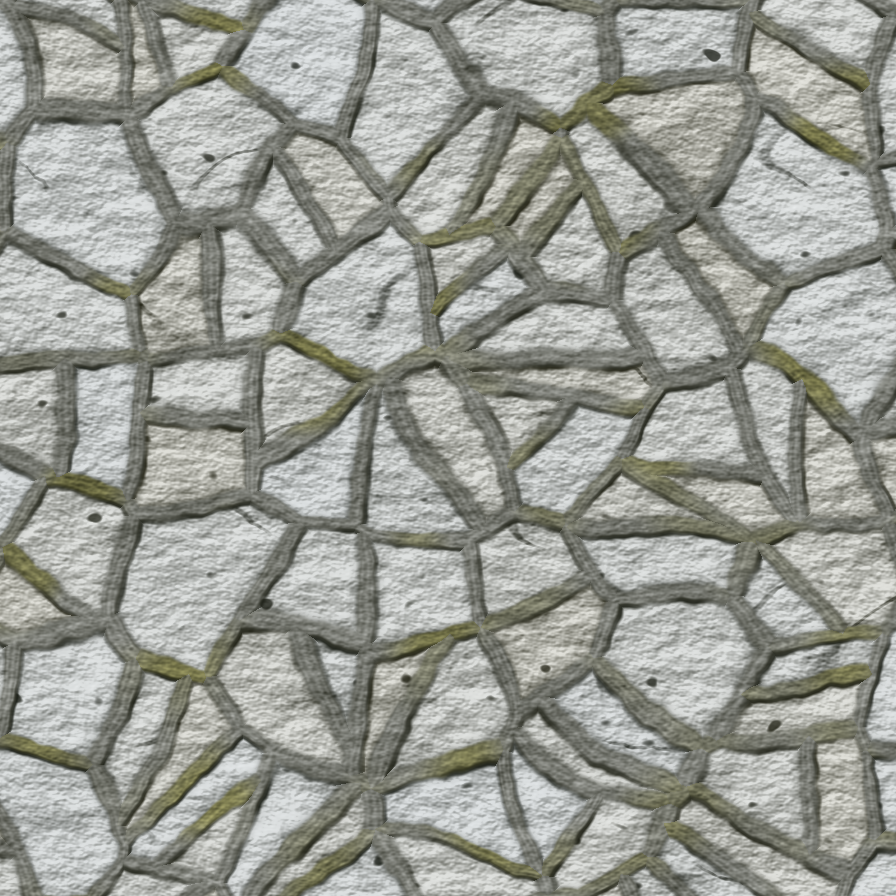
Write a Shadertoy shader that draws this texture.

```glsl
// Crazy paving: rough pale grey stones set in raised, mossy mortar joints.

vec2 hash2(vec2 p) {
    vec3 q = fract(p.xyx * vec3(0.1031, 0.1030, 0.0973));
    q += dot(q, q.yzx + 33.33);
    return fract((q.xx + q.yz) * q.zy);
}

float corner(vec2 cell, vec2 offset) {
    return dot(hash2(cell) * 2.0 - 1.0, offset);
}

float gradientNoise(vec2 p) {
    vec2 i = floor(p), f = p - i;
    vec2 u = f * f * f * (f * (f * 6.0 - 15.0) + 10.0);
    vec2 e = vec2(1.0, 0.0);
    return mix(mix(corner(i, f), corner(i + e.xy, f - e.xy), u.x),
               mix(corner(i + e.yx, f - e.yx), corner(i + e.xx, f - e.xx), u.x), u.y);
}

// Flaky stone surface, drawn out sideways
float relief(vec2 p) {
    float height = 0.0, amplitude = 0.5;
    p *= vec2(15.0, 23.0);
    for (int i = 0; i < 5; i++) {
        height += amplitude * gradientNoise(p);
        p = p * 1.9 + 17.3;
        amplitude *= 0.62;
    }
    return height;
}

// x: distance to the nearest joint, yz: direction towards it, w: stone number
vec4 stones(vec2 p) {
    vec2 base = floor(p), nearest = vec2(0.0), toSite = vec2(8.0);
    for (int y = -1; y <= 1; y++)
    for (int x = -1; x <= 1; x++) {
        vec2 cell = base + vec2(x, y);
        vec2 r = cell + 0.1 + 0.8 * hash2(cell) - p;
        if (dot(r, r) < dot(toSite, toSite)) { toSite = r; nearest = cell; }
    }
    vec4 joint = vec4(8.0, 0.0, 1.0, 0.0);
    for (int y = -2; y <= 2; y++)
    for (int x = -2; x <= 2; x++) {
        if (x == 0 && y == 0) continue;
        vec2 cell = nearest + vec2(x, y);
        vec2 r = cell + 0.1 + 0.8 * hash2(cell) - p;
        vec2 dir = normalize(r - toSite);
        float d = dot(0.5 * (r + toSite), dir);
        if (d < joint.x) joint.xyz = vec3(d, dir);
    }
    // Many cells are split in two by a bent joint
    vec2 pick = hash2(nearest + 71.0);
    joint.w = pick.x;
    if (pick.x < 0.65) {
        float angle = 6.283 * pick.y;
        vec2 across = vec2(cos(angle), sin(angle));
        float along = dot(toSite, vec2(-across.y, across.x));
        float d = dot(toSite, across) + 0.5 * (pick.x - 0.3) * along * along;
        joint.w = fract(pick.x + step(0.0, d) * 0.47);
        if (abs(d) < joint.x) joint.xyz = vec3(abs(d), across * sign(d));
    }
    return joint;
}

void mainImage(out vec4 fragColor, in vec2 fragCoord) {
    vec2 uv = fragCoord / iResolution.y;
    float pixel = 7.0 / iResolution.y;

    // Bent joints with ragged sides
    vec2 bent = uv + 0.05 * vec2(gradientNoise(uv * 5.0), gradientNoise(uv * 5.0 + 40.0));
    bent += 0.005 * vec2(gradientNoise(uv * 34.0), gradientNoise(uv * 34.0 + 60.0));
    vec4 joint = stones(bent * 7.0 + 3.0);
    float d = joint.x;
    float width = 0.064 + 0.03 * gradientNoise(uv * 9.0 + 5.0)
                + 0.022 * gradientNoise(uv * 60.0);
    float mortar = 1.0 - smoothstep(width - 0.008 - pixel, width + 0.008 + pixel, d);

    // Light falls from the upper left
    vec2 toLight = normalize(vec2(-0.45, 0.9));
    float slope = relief(uv - toLight * 0.001) - relief(uv + toLight * 0.001);
    float patches = gradientNoise(uv * 6.0 + 90.0);
    float grain = gradientNoise(uv * 170.0);

    // Stone faces with cracks and pits
    float stone = 0.735 + 0.09 * (joint.w - 0.5) + 0.09 * patches
                - 2.7 * slope + 0.09 * grain;
    float crackLine = abs(gradientNoise(uv * vec2(7.0, 12.0) + 0.1 * relief(uv)));
    float crack = (1.0 - smoothstep(0.008, 0.03, crackLine))
                * smoothstep(0.1, 0.3, gradientNoise(uv * 8.0 + 25.0));
    stone -= 0.28 * crack;
    float pit = smoothstep(0.4, 0.52, gradientNoise(uv * vec2(32.0, 44.0) + 12.0));
    stone = mix(stone, 0.16, 0.8 * pit);
    stone = min(stone, 0.86 + 0.15 * max(stone - 0.86, 0.0));

    // Mortar ribbon, scored lengthwise
    float ribbon = 0.475 + 0.035 * cos(d * 130.0) + 0.08 * patches
                 - 1.4 * slope + 0.1 * grain;

    // Dark crevice, deepest on the side away from the light
    float shade = smoothstep(-0.4, 0.8, dot(joint.yz, toLight));
    float broken = smoothstep(-0.35, 0.3, gradientNoise(uv * 24.0 + 8.0));
    float crevice = 1.0 - smoothstep(0.006, 0.028 + pixel, abs(d - width));
    float tone = mix(stone, ribbon, mortar);
    tone = mix(tone, 0.17, crevice * mix(0.25, 0.9, shade) * mix(0.35, 1.0, broken));
    tone -= 0.07 * (1.0 - smoothstep(width, width + 0.09, d)) * (1.0 - mortar);
    tone = clamp(tone, 0.06, 0.92);

    // Warm shadows, cool or warm stones, olive moss on level joints
    vec3 color = vec3(tone, tone + 0.007, tone - 0.04 * (1.0 - tone));
    color += (1.0 - mortar) * 0.035 * (joint.w - 0.5) * vec3(-0.5, 0.0, 1.0);
    float moss = mortar * smoothstep(-0.05, 0.3, gradientNoise(uv * 7.0 + 33.0))
               * smoothstep(0.3, 0.9, abs(joint.z));
    color = mix(color, color * vec3(0.95, 0.93, 0.62), moss);
    fragColor = vec4(color, 1.0);
}
```
